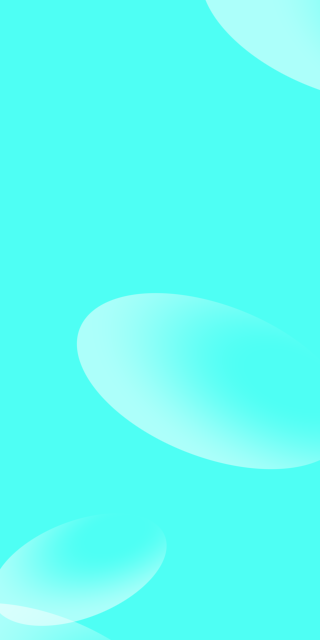
Reproduce this background procedurally as a Shadertoy shader.

```glsl
// Translucent white petals drifting over a flat aqua field.
// Each petal is a tilted ellipse whose whiteness grows with the distance
// from an off-centre focus, so one side glows and the other melts away.

const vec3 AQUA = vec3(0.306, 1.0, 0.957);
const vec3 GLOW = vec3(1.0);
const float PEAK_OPACITY = 0.53;
const float TILT = 0.375;
const vec2 LARGE = vec2(0.449, 0.237);
const vec2 SMALL = vec2(0.288, 0.151);

vec2 rotate(vec2 p, float angle) {
    float c = cos(angle), s = sin(angle);
    return vec2(c * p.x + s * p.y, c * p.y - s * p.x);
}

// Anti-aliased inside mask; unit is the point scaled to the unit circle
float ellipseMask(vec2 unit, vec2 radii, float pixel) {
    float len = max(length(unit), 1e-4);
    float slope = max(length(unit / radii) / len, 1e-4);
    float dist = (len - 1.0) / slope;
    return 1.0 - smoothstep(-0.75 * pixel, 0.75 * pixel, dist);
}

// Blends one petal over the colour below; focus is its clearest spot
vec3 addPetal(vec3 below, vec2 p, vec2 center, vec2 radii, float angle, vec2 focus, float pixel) {
    vec2 unit = rotate(p - center, angle) / radii;
    float fade = smoothstep(0.3, 1.5, distance(unit, focus));
    float opacity = PEAK_OPACITY * fade * ellipseMask(unit, radii, pixel);
    return mix(below, GLOW, opacity);
}

void mainImage(out vec4 fragColor, in vec2 fragCoord) {
    // Canvas width is one unit
    float pixel = 1.0 / iResolution.x;
    vec2 p = fragCoord * vec2(pixel, 2.0 / iResolution.y);

    vec2 innerFocus = vec2(0.5, 0.4);
    vec2 outerFocus = vec2(0.9, 0.4);

    // Petals from the top corner down to the bottom one
    vec3 color = AQUA;
    color = addPetal(color, p, vec2(1.055, 1.951), LARGE, -TILT, outerFocus, pixel);
    color = addPetal(color, p, vec2(0.667, 0.809), LARGE, -TILT, innerFocus, pixel);
    color = addPetal(color, p, vec2(0.247, 0.220), SMALL, TILT, innerFocus, pixel);
    color = addPetal(color, p, vec2(0.135, -0.159), LARGE, -TILT, outerFocus, pixel);

    fragColor = vec4(color, 1.0);
}
```
